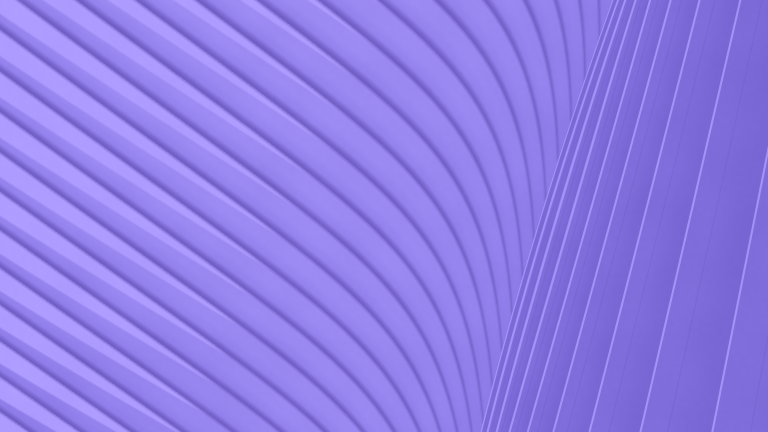
A Shadertoy shader for this background:

```glsl
const vec3 LIT = vec3(0.68, 0.61, 1.0);
const vec3 FACE = vec3(0.615, 0.545, 0.955);
const vec3 SHADE = vec3(0.54, 0.47, 0.90);
const vec3 GROOVE = vec3(0.43, 0.36, 0.76);
const vec3 PANEL = vec3(0.50, 0.43, 0.86);
const vec3 PANEL_DARK = vec3(0.47, 0.40, 0.83);
const vec3 RIDGE = vec3(0.67, 0.60, 0.99);

// Lengths are in canvas heights
const float FOLD_TOP = 1.417;
const float FOLD_SLOPE = 0.36;
const float FOLD_BEND = 0.0545;
const float RIB_PERIOD = 0.087;
const float RIB_OFFSET = 0.169;
const float RIB_CROWDING = 0.128;
const float RIB_DROP = 0.905;
const float RIB_SLOPE = 0.53;
const float RIB_CURL = 0.301;
const float CURL_REACH = 0.1435;
const float WEDGE_SHARE = 0.58;
const float PANEL_RATIO = 1.41;
const float PANEL_START = 0.0347;
const float PANEL_SPAN = 0.572;
const float PANEL_TAPER = 0.8;
const float RIDGE_WIDTH = 0.0021;
const float GRAIN = 0.012;

vec2 hashGradient(vec2 cell) {
    float h = fract(sin(dot(cell, vec2(127.1, 311.7))) * 4375.85);
    return vec2(cos(6.2832 * h), sin(6.2832 * h));
}

float gradientNoise(vec2 p) {
    vec2 i = floor(p), f = fract(p);
    vec2 u = f * f * f * (f * (f * 6.0 - 15.0) + 10.0);
    vec2 e = vec2(1.0, 0.0);
    float a = dot(hashGradient(i), f);
    float b = dot(hashGradient(i + e.xy), f - e.xy);
    float c = dot(hashGradient(i + e.yx), f - e.yx);
    float d = dot(hashGradient(i + e.xx), f - e.xx);
    return mix(mix(a, b, u.x), mix(c, d, u.x), u.y);
}

// Curved ribs; q.y runs down from the top edge
vec3 ribColor(vec2 q, float foldDistance) {
    float d = max(foldDistance, 0.0);
    float level = RIB_DROP * q.y + RIB_SLOPE * d + RIB_CURL * (1.0 - exp(-d / CURL_REACH));
    float offset = level - RIB_OFFSET;
    float phase = offset / RIB_PERIOD * (1.0 + RIB_CROWDING * offset);
    float t = fract(phase);
    float aa = clamp(fwidth(phase), 0.001, 0.3);

    float nearFold = exp(-d / 0.16);
    float lowerLeft = smoothstep(0.3, 1.1, q.y) * smoothstep(0.9, 0.0, q.x);
    vec3 color = mix(FACE, SHADE, clamp(0.85 * nearFold + 0.6 * lowerLeft, 0.0, 1.0));
    color = mix(color, SHADE, 0.5 * smoothstep(0.4, 0.85, t));

    // Bright upper faces taper away from the left
    float wedgeEnd = 0.9 - 0.45 * q.y;
    float wedge = 0.04 + WEDGE_SHARE * (1.0 - q.x / wedgeEnd);
    float lit = smoothstep(aa, -aa, t - wedge) * smoothstep(0.0, 0.1, wedge);
    color = mix(color, LIT, lit);

    // Soft shadow above each groove, crisp recovery below it
    float shadow = smoothstep(0.74, 0.96, t) * (1.0 - 0.5 * smoothstep(1.0 - aa, 1.0, t));
    float recovery = 0.5 * (1.0 - smoothstep(0.0, aa + 0.04, t));
    return mix(color, GROOVE, max(shadow, recovery) * mix(0.9, 0.6, nearFold));
}

// Flat panels widen geometrically away from the fold
vec3 panelColor(vec2 q, float foldDistance, float px) {
    float bend = FOLD_BEND * q.y * (1.0 - q.y);
    float across = -foldDistance;
    across = max(across - bend * smoothstep(0.0, 0.1, across), 0.0);
    float taper = mix(PANEL_TAPER, 1.0, q.y);
    float spread = across / taper + PANEL_START;
    float phase = log(spread / PANEL_SPAN) / log(PANEL_RATIO);
    float t = fract(phase);
    float width = spread * log(PANEL_RATIO) * taper;

    vec3 color = mix(PANEL, PANEL_DARK, smoothstep(0.25, 1.0, t));
    color = mix(color, PANEL_DARK, 0.4 * smoothstep(0.9, 0.0, q.y) * smoothstep(0.1, 0.4, across));
    float seam = abs(t - 0.42) * width;
    color = mix(color, GROOVE, 0.3 * (1.0 - smoothstep(0.0, px + 0.001, seam)));
    float ridge = min(t, 1.0 - t) * width;
    float halfWidth = min(RIDGE_WIDTH, 0.12 * width);
    float line = 1.0 - smoothstep(halfWidth - 0.5 * px, halfWidth + 0.8 * px, ridge);
    return mix(color, RIDGE, 0.85 * line);
}

void mainImage(out vec4 fragColor, in vec2 fragCoord) {
    float px = 1.0 / iResolution.y;
    vec2 q = fragCoord * px;
    q.y = 1.0 - q.y;

    float foldX = FOLD_TOP - FOLD_SLOPE * q.y + FOLD_BEND * q.y * q.y;
    float foldDistance = foldX - q.x;
    vec3 ribs = ribColor(q, foldDistance);
    vec3 panels = panelColor(q, foldDistance, px);
    vec3 color = mix(panels, ribs, smoothstep(-px, px, foldDistance));

    // Subtle surface mottling
    color += GRAIN * (gradientNoise(q * 9.0) + 0.5 * gradientNoise(q * 70.0));
    fragColor = vec4(clamp(color, 0.0, 1.0), 1.0);
}
```
